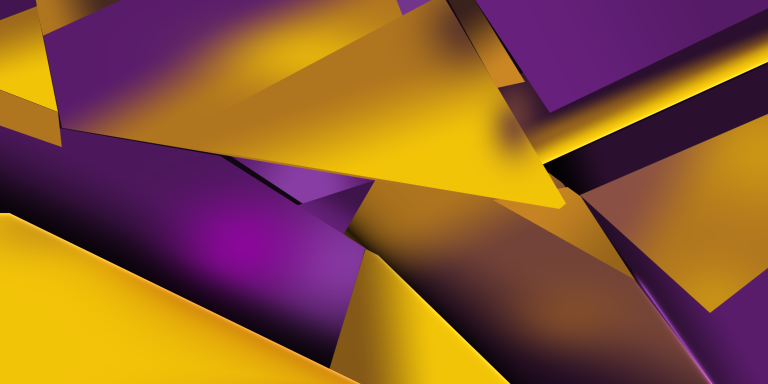
This background is drawn by a WebGL 1 fragment shader. Its source:

```glsl
precision highp float;
// Overlapping angular sheets in gold and purple, lit like folded satin.
// Each sheet is a convex polygon of half-planes, painted back to front
// and filled with soft linear ramps and round glows.
uniform vec2 u_resolution;

const vec3 YELLOW = vec3(.95, .77, .03);
const vec3 GOLD = vec3(.69, .46, .12);
const vec3 UMBER = vec3(.45, .26, .22);
const vec3 PURPLE = vec3(.35, .11, .42);
const vec3 VIOLET = vec3(.53, .24, .64);
const vec3 DARK = vec3(.14, .05, .15);

vec2 p;    // position, 2 wide and 1 tall
vec3 col;  // colour painted so far

// Signed distance to the line a-b, positive on its right
float side(vec2 a, vec2 b) {
  vec2 d = normalize(b - a);
  return d.y * (p.x - a.x) - d.x * (p.y - a.y);
}

// Convex shapes with clockwise corners, positive inside
float tri(vec2 a, vec2 b, vec2 c) {
  return min(side(a, b), min(side(b, c), side(c, a)));
}

float quad(vec4 ab, vec4 cd) {
  return min(min(side(ab.xy, ab.zw), side(ab.zw, cd.xy)),
             min(side(cd.xy, cd.zw), side(cd.zw, ab.xy)));
}

// Smooth gradient from (ax, ay) to (bx, by)
float ramp(float ax, float ay, float bx, float by) {
  vec2 a = vec2(ax, ay), d = vec2(bx, by) - a;
  return smoothstep(0., 1., dot(p - a, d) / dot(d, d));
}

// Round glow at (x, y) with radii rx, ry
float glow(float x, float y, float rx, float ry) {
  vec2 q = (p - vec2(x, y)) / vec2(rx, ry);
  return exp(-dot(q, q));
}

// Thin lit line along an edge
float rim(float d) {
  return exp(-abs(d) * 220.);
}

void paint(float d, vec3 sheet) {
  float soft = .75 / u_resolution.y;
  col = mix(col, sheet, smoothstep(-soft, soft, d));
}

void main() {
  p = gl_FragCoord.xy / u_resolution * vec2(2., 1.);
  col = DARK * .5;
  vec3 c;
  float d;

  // Lower right purple sheet
  paint(quad(vec4(1.5, .5, 2.02, .45), vec4(2.02, -.02, 1.87, -.02)),
        mix(DARK, PURPLE, ramp(1.72, .1, 1.9, .2)));

  // Central lilac facet and its folded underside
  c = mix(PURPLE, VIOLET, ramp(.6, .59, .76, .5));
  c = mix(c, PURPLE, ramp(.84, .5, .98, .53));
  paint(tri(vec2(.5, .66), vec2(1.05, .56), vec2(1., .33)), c);
  paint(tri(vec2(.77, .464), vec2(.99, .535), vec2(.9, .38)),
        PURPLE * mix(.7, 1.1, ramp(.9, .5, .85, .42)));

  // Central brown sheet fading into shadow, with a lit right edge
  c = mix(DARK, UMBER, ramp(1.17, .12, 1.28, .36));
  c = mix(c, GOLD, ramp(1.2, .29, 1.11, .47));
  c = mix(c, vec3(.54, .32, .16), .75 * glow(1.48, .18, .16, .09));
  c *= 1. - .8 * exp(-abs(side(vec2(.96, .35), vec2(1.35, -.02))) * 22.);
  paint(quad(vec4(.655, -.02, .99, .553), vec4(1.445, .55, 1.87, -.02)), c);
  d = side(vec2(1.654, .284), vec2(1.854, 0.));
  col += VIOLET * rim(d) * smoothstep(.3, .24, p.y);

  // Small gold wedge
  paint(quad(vec4(1.284, .479, 1.479, .513), vec4(1.51, .492, 1.654, .271)),
        GOLD * mix(1.12, .85, ramp(1.42, .48, 1.62, .3)));

  // Long purple band on the left
  c = mix(DARK * .7, PURPLE * .85, ramp(.29, .31, .39, .52));
  c = mix(c, VIOLET, .95 * glow(.88, .32, .2, .16));
  c = mix(c, vec3(.56, .02, .62), .9 * glow(.63, .36, .17, .13));
  c *= mix(.35, 1., ramp(.7, .1, .76, .23));
  paint(quad(vec4(-1., .867, .573, .594), vec4(.951, .354, .843, -.02)), c);

  // Upper left sheet, purple into gold, and a lilac chip
  c = mix(PURPLE, GOLD, ramp(.36, .84, .45, .68));
  c = mix(c, YELLOW, .75 * glow(.82, .85, .22, .09));
  paint(quad(vec4(.112, .909, 1.1, 1.362), vec4(1.2, .493, .161, .667)), c);
  paint(tri(vec2(1.025, 1.02), vec2(1.2, 1.02), vec2(1.05, .955)), VIOLET * .85);

  // Top left corner pieces
  paint(tri(vec2(.085, 1.02), vec2(.36, 1.02), vec2(.112, .907)),
        mix(GOLD, UMBER * .6, ramp(.12, .95, .28, 1.)));
  paint(quad(vec4(-.02, 1.02, .09, 1.02), vec4(.096, .984, -.02, .94)), PURPLE * .75);
  paint(quad(vec4(-.02, .94, .096, .984), vec4(.151, .708, -.02, .774)),
        mix(GOLD * .9, YELLOW, ramp(.04, .96, .09, .8)));
  paint(quad(vec4(-.02, .774, .151, .708), vec4(.161, .617, -.02, .68)), GOLD);

  // Right side: gold beam, dark beam, gold panel
  d = side(vec2(2., .839), vec2(1.409, .57));
  c = mix(YELLOW, GOLD * .85, smoothstep(.01, .06, d));
  c = mix(c, DARK * 1.2, smoothstep(.045, .105, d + .05 * (p.x - 1.7)));
  c = mix(c, UMBER, .8 * glow(1.34, .7, .06, .09)) + .25 * rim(d);
  paint(quad(vec4(1.28, .78, 2.02, 1.06), vec4(2.02, .848, 1.409, .57)), c);
  paint(quad(vec4(1.409, .565, 2.02, .843), vec4(2.02, .71, 1.51, .49)),
        DARK * mix(.1, 1.2, ramp(1.44, .55, 1.58, .6)));
  c = mix(UMBER * 1.2, GOLD, ramp(1.62, .47, 1.78, .37));
  c = mix(c, YELLOW, .4 * glow(2., .6, .2, .14));
  c = mix(c, YELLOW, .35 * glow(1.86, .21, .12, .1));
  paint(quad(vec4(1.51, .492, 2.02, .712), vec4(2.02, .318, 1.849, .185)), c);

  // Large gold triangle with shaded right flank
  c = mix(GOLD, YELLOW, ramp(.95, .8, 1.03, .57));
  c = mix(c, UMBER * .75, .9 * glow(1.21, .93, .1, .1));
  c = mix(c, UMBER, .85 * glow(1.34, .67, .06, .08));
  paint(quad(vec4(.425, .628, 1.152, 1.015), vec4(1.474, .47, 1.457, .456)), c);

  // Narrow gold strip and top right purple sheet
  paint(quad(vec4(1.156, 1.02, 1.224, 1.02), vec4(1.367, .787, 1.294, .771)),
        mix(UMBER * .5, GOLD * 1.15, ramp(1.2, .98, 1.31, .82)));
  paint(quad(vec4(1.224, 1.02, 2.02, 1.02), vec4(2.02, .988, 1.432, .706)),
        PURPLE * mix(.95, 1.15, ramp(1.9, 1., 1.45, .78)));

  // Bottom gold fin and lower left yellow sheet
  c = mix(GOLD * .75, YELLOW, ramp(.92, .1, 1.14, .12));
  c += .2 * rim(side(vec2(.985, .335), vec2(1.35, -.02)));
  paint(quad(vec4(.84, -.02, .952, .352), vec4(.985, .335, 1.35, -.02)), c);
  d = quad(vec4(-.3, .445, .025, .445), vec4(.96, -.01, -.3, -.3));
  c = mix(YELLOW, vec3(.78, .45, .05), .85 * exp(-max(d, 0.) * 16.) * smoothstep(0., .5, p.x));
  c = mix(c, GOLD, .5 * glow(.12, .41, .2, .08)) + .3 * rim(d);
  paint(d, c);

  gl_FragColor = vec4(col, 1.);
}
```
